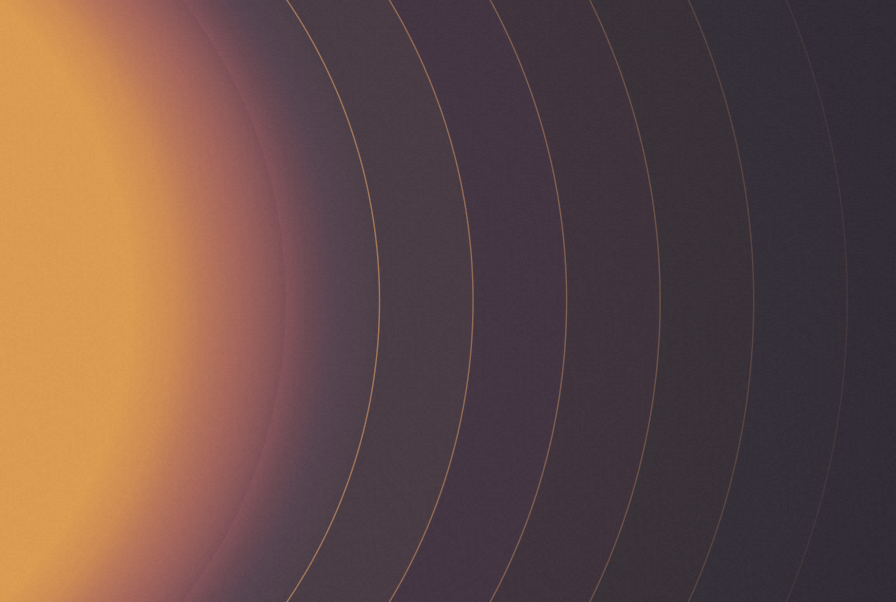
A WebGL 2 fragment shader for this background:

```glsl
#version 300 es
precision highp float;
// A glowing amber sun at the left edge with thin arcs rippling out over dusky plum bands.
uniform vec2 u_resolution;
out vec4 outColor;

// Ring n: centre and radius both grow linearly (units of canvas height).
const float CENTER_X = -0.335;
const float CENTER_STEP = 0.0759;
const float RADIUS = 0.810;
const float RADIUS_STEP = 0.0795;
const int RING_COUNT = 6;

// Sun glow stops: colour and ring coordinate.
const vec4 GLOW[8] = vec4[8](
  vec4(0.855, 0.605, 0.320, -1.65),
  vec4(0.800, 0.540, 0.330, -1.20),
  vec4(0.720, 0.460, 0.350, -0.87),
  vec4(0.640, 0.395, 0.360, -0.50),
  vec4(0.500, 0.325, 0.345, 0.00),
  vec4(0.415, 0.288, 0.322, 0.25),
  vec4(0.340, 0.268, 0.312, 0.52),
  vec4(0.300, 0.247, 0.283, 1.00)
);

// Flat band colours outside each ring.
const vec3 BANDS[6] = vec3[6](
  vec3(0.288, 0.236, 0.267),
  vec3(0.264, 0.211, 0.260),
  vec3(0.248, 0.200, 0.237),
  vec3(0.226, 0.194, 0.222),
  vec3(0.207, 0.184, 0.220),
  vec3(0.197, 0.174, 0.212)
);

const vec3 LINE_COLOR = vec3(0.76, 0.54, 0.38);
const float LINE_WIDTH = 0.0024;

float hash(vec2 p) {
  return fract(sin(dot(p, vec2(127.1, 311.7))) * 43758.5453);
}

// Signed distance to ring n.
float ringDistance(vec2 p, float n) {
  vec2 center = vec2(CENTER_X + CENTER_STEP * n, 0.5);
  return length(p - center) - (RADIUS + RADIUS_STEP * n);
}

// Continuous ring number at p, from the quadratic for the drifting circles.
float ringCoordinate(vec2 p) {
  vec2 q = p - vec2(CENTER_X, 0.5);
  float a = CENTER_STEP * CENTER_STEP - RADIUS_STEP * RADIUS_STEP;
  float b = q.x * CENTER_STEP + RADIUS * RADIUS_STEP;
  float c = dot(q, q) - RADIUS * RADIUS;
  return c / (b + sqrt(max(b * b - a * c, 0.0)));
}

vec3 sunGlow(float k) {
  vec3 color = GLOW[0].rgb;
  for (int i = 1; i < 8; i++) {
    float start = GLOW[i - 1].w;
    color = mix(color, GLOW[i].rgb, clamp((k - start) / (GLOW[i].w - start), 0.0, 1.0));
  }
  return color;
}

// Antialiased coverage of a thin line and of a filled side.
float lineCoverage(float d, float width, float pixel) {
  return clamp((0.5 * (width + pixel) - abs(d)) / pixel, 0.0, min(1.0, width / pixel));
}

float outside(float d, float pixel) {
  return clamp(d / pixel + 0.5, 0.0, 1.0);
}

void main() {
  vec2 p = gl_FragCoord.xy / u_resolution.y;
  float pixel = 1.0 / u_resolution.y;
  float k = ringCoordinate(p);
  vec3 color = sunGlow(k);

  // Faint rim: darker just inside the disc, warmer just outside.
  float rim = outside(ringDistance(p, 0.0), pixel);
  float falloff = exp(-abs(k) * 7.0);
  color += mix(vec3(-0.018, -0.014, -0.008), vec3(0.016, 0.002, 0.006), rim) * falloff;

  // Bands and their fading outlines.
  for (int i = 1; i <= RING_COUNT; i++) {
    float n = float(i);
    float d = ringDistance(p, n);
    vec3 band = BANDS[i - 1] - 0.006 * (clamp(k - n, 0.0, 1.0) - 0.5);
    color = mix(color, band, outside(d, pixel));
    float strength = mix(0.72, 0.10, (n - 1.0) / 5.0);
    color = mix(color, LINE_COLOR, strength * lineCoverage(d, LINE_WIDTH, pixel));
  }

  // Fine film grain.
  float grain = hash(floor(p * 344.0)) - 0.5;
  outColor = vec4(color + grain * 0.016, 1.0);
}
```
